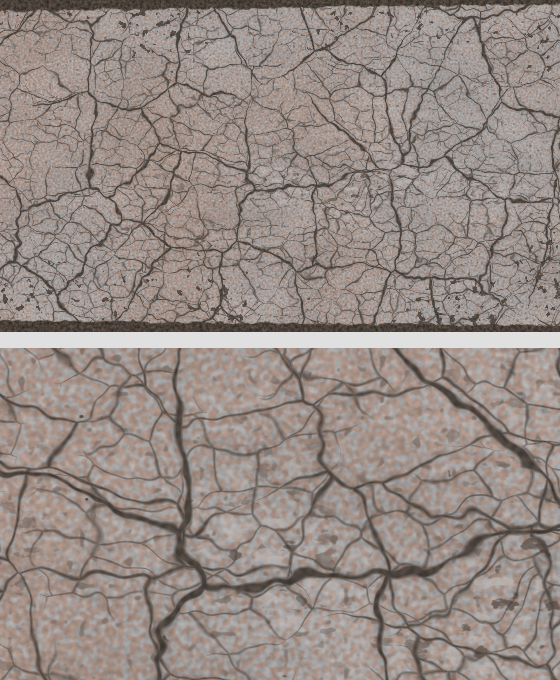
Top: the whole. Bottom: its middle third, enlarged.
A WebGL 2 fragment shader for this texture:

```glsl
#version 300 es
precision highp float;
// Weathered pale concrete slab with branching cracks, flaked spots and dark gritty borders.
uniform vec2 u_resolution;
out vec4 fragColor;

vec2 hash2(vec2 cell) {
    vec3 q = fract(vec3(cell.xyx) * vec3(0.1031, 0.1030, 0.0973));
    q += dot(q, q.yzx + 33.33);
    return fract((q.xx + q.yz) * q.zy);
}

float cornerRamp(vec2 cell, vec2 offset) {
    float angle = 6.2832 * hash2(cell).x;
    return dot(vec2(cos(angle), sin(angle)), offset);
}

// Gradient noise, roughly -0.7 to 0.7
float noise(vec2 p) {
    vec2 i = floor(p), f = p - i;
    vec2 u = f * f * f * (f * (f * 6.0 - 15.0) + 10.0);
    vec2 e = vec2(0.0, 1.0);
    return mix(mix(cornerRamp(i, f), cornerRamp(i + e.yx, f - e.yx), u.x),
               mix(cornerRamp(i + e.xy, f - e.xy), cornerRamp(i + 1.0, f - 1.0), u.x), u.y);
}

float fbm(vec2 p) {
    float sum = 0.0, amplitude = 1.0;
    for (int i = 0; i < 4; i++) {
        sum += amplitude * noise(p);
        p = mat2(1.6, 1.2, -1.2, 1.6) * p + 7.3;
        amplitude *= 0.5;
    }
    return sum;
}

// Distance to the nearest border between Voronoi cells
float cellBorder(vec2 p) {
    vec2 home = floor(p), f = p - home, nearCell = vec2(0.0), nearOffset = vec2(0.0);
    float best = 8.0;
    for (int k = 0; k < 9; k++) {
        vec2 cell = vec2(k % 3 - 1, k / 3 - 1);
        vec2 offset = cell + hash2(home + cell) - f;
        float d = dot(offset, offset);
        if (d < best) { best = d; nearCell = cell; nearOffset = offset; }
    }
    float border = 8.0;
    for (int k = 0; k < 25; k++) {
        vec2 cell = nearCell + vec2(k % 5 - 2, k / 5 - 2);
        vec2 offset = cell + hash2(home + cell) - f;
        vec2 apart = offset - nearOffset;
        if (dot(apart, apart) > 0.0001)
            border = min(border, dot(0.5 * (offset + nearOffset), normalize(apart)));
    }
    return border;
}

void main() {
    vec2 p = gl_FragCoord.xy / u_resolution.y;
    float soft = max(0.0028, 1.0 / u_resolution.y);

    // Speckled stone: warm and cool grains, broad stains, pores
    float grain = noise(p * 127.0) + 0.5 * noise(p * 211.0 + 9.0);
    float cool = grain + 0.4 * noise(p * 2.7 + 4.0) + 0.12 * (p.x - 0.8);
    vec3 color = mix(vec3(0.665, 0.572, 0.527), vec3(0.665, 0.655, 0.655),
                     smoothstep(-0.3, 0.25, cool));
    color *= 0.985 + 0.16 * noise(p * 163.0 + 31.0) + 0.07 * fbm(p * vec2(4.0, 7.0));
    color = mix(color, vec3(0.47, 0.42, 0.39), 0.75 * smoothstep(0.3, 0.5, noise(p * 83.0 + 17.0)));

    // Crumbled zone right of the middle, with pale chips
    vec2 zone = (p - vec2(1.05, 0.43)) / vec2(0.6, 0.2);
    float crumble = exp(-dot(zone, zone)) * smoothstep(-0.4, 0.25, noise(p * 5.0 + 2.0));
    float chips = fbm(p * vec2(32.0, 50.0) + 11.0);
    color = mix(color, vec3(0.76, 0.74, 0.73), 0.7 * crumble * smoothstep(0.12, 0.4, chips));
    color = mix(color, vec3(0.36, 0.31, 0.28), 0.8 * crumble * smoothstep(0.3, 0.48, -chips));

    // Cracks: three sizes of broken, warped cell borders
    vec2 bent = p + 0.035 * vec2(fbm(p * 6.0), fbm(p * 6.0 + 40.0))
                  + 0.006 * vec2(noise(p * 43.0), noise(p * 43.0 + 20.0));
    float crack = 0.0, halo = 0.0, scale = 4.1, width = 0.0031;
    for (int level = 0; level < 3; level++) {
        float fine = float(level);
        vec2 stretch = mix(vec2(1.0), vec2(0.8, 1.2), 0.5 * fine);
        float d = cellBorder(bent * stretch * scale + 13.7 * fine) / scale;
        float presence = 0.75 - 0.24 * fine + 1.3 * noise(p * (3.5 + 3.0 * fine) + 5.0 * fine)
                       + 0.3 * fine * (crumble + 0.4 * smoothstep(0.6, 0.2, p.y));
        float open = width * (1.0 + 0.9 * noise(p * 31.0)) * smoothstep(0.0, 0.7, presence)
                   - soft * (1.0 - smoothstep(0.0, 0.3, presence));
        crack = max(crack, clamp((open - d) / soft + 0.5, 0.0, 1.0) * (0.95 - 0.1 * fine));
        halo = max(halo, smoothstep(0.012, 0.0, d) * smoothstep(0.1, 0.6, presence) / (1.0 + fine));
        scale *= 2.3;
        width *= 0.58;
    }
    color *= 1.0 - 0.14 * halo;
    vec3 dirt = vec3(0.28, 0.25, 0.225) * (1.0 + 0.4 * noise(p * 140.0 + 3.0));
    color = mix(color, dirt, crack);

    // Flaked spots gather near the long sides and the lower right corner
    float sides = max(smoothstep(0.66, 0.96, p.y), smoothstep(0.33, 0.04, p.y));
    float wear = sides * smoothstep(-0.3, 0.35, noise(p * 3.3 + 23.0) + 0.1 * (p.x - 0.8));
    wear = max(wear, 0.95 * smoothstep(0.3, 0.05, distance(p, vec2(1.7, 0.19))));
    float limit = 0.76 - 0.5 * wear - 0.1 * halo * wear;
    float flake = smoothstep(limit - 0.06, limit + 0.07, fbm(p * 36.0 + 50.0));
    color = mix(color, dirt * 1.06, 0.9 * flake);

    // Gritty borders with ragged edges
    float ragged = 0.009 * fbm(p * 23.0);
    float top = p.y - 0.966 - 0.013 * p.x + ragged;
    float bottom = 0.034 - 0.009 * p.x - p.y + ragged;
    float border = smoothstep(-soft, soft, max(top, bottom));
    vec3 grit = vec3(0.285, 0.25, 0.22) * (1.0 + 0.5 * noise(p * 95.0) + 0.35 * noise(p * 190.0));
    color = mix(color, grit, border);

    fragColor = vec4(clamp(color, 0.0, 1.0), 1.0);
}
```
